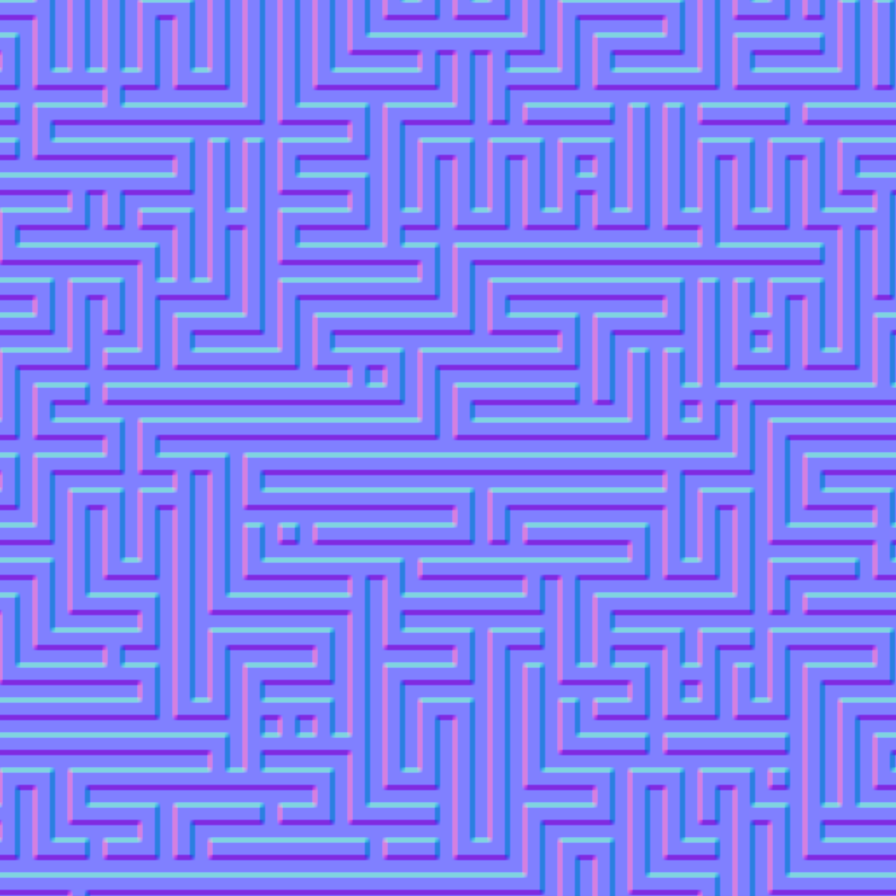
Give the GLSL for this texture map, as a WebGL 1 fragment shader.

```glsl
precision highp float;
// Normal map of a raised winding maze with bevelled edges.

uniform vec2 u_resolution;

const float CELLS = 51.2;          // strips and gaps across the canvas
const float EAST_SHARE = 0.58;     // share of sideways links, sets direction bias
const float FLIP_SHARE = 0.055;    // links toggled to make dead ends and forks
const float BEVEL_CORE = 0.07;     // half width of the full slope, in cells
const float BEVEL_EDGE = 0.22;     // half width where the slope ends, in cells
const float BEVEL_SLOPE = 0.88;    // steepness of the bevel
const int RUN_LIMIT = 9;           // longest run searched for its branch

float hash(vec2 p, float salt) {
  vec3 q = fract(vec3(p.xyx + salt * 17.3) * vec3(0.1031, 0.1030, 0.0973));
  q += dot(q, q.yzx + 33.33);
  return fract((q.x + q.y) * q.z);
}

// Coarse spanning tree: rows split into runs, each with one branch down.
bool treeEast(vec2 c) {
  return hash(c, 1.0) < EAST_SHARE;
}

bool treeDown(vec2 c) {
  float own = hash(c, 2.0);
  for (int i = 1; i <= RUN_LIMIT; i++) {
    vec2 right = c + vec2(float(i), 0.0);
    if (!treeEast(right - vec2(1.0, 0.0))) break;
    if (hash(right, 2.0) > own) return false;
  }
  for (int i = 1; i <= RUN_LIMIT; i++) {
    vec2 left = c - vec2(float(i), 0.0);
    if (!treeEast(left)) break;
    if (hash(left, 2.0) > own) return false;
  }
  return true;
}

// The maze path winds around the tree, two path nodes per tree node and axis.
bool pathEast(vec2 n) {
  vec2 c = floor(n * 0.5);
  vec2 odd = n - 2.0 * c;
  bool open = odd.x > 0.5 ? treeEast(c) : !treeDown(c + vec2(0.0, odd.y - 1.0));
  return open != (hash(n, 3.0) < FLIP_SHARE);
}

bool pathDown(vec2 n) {
  vec2 c = floor(n * 0.5);
  vec2 odd = n - 2.0 * c;
  bool open = odd.y > 0.5 ? treeDown(c) : !treeEast(c + vec2(odd.x - 1.0, 0.0));
  return open != (hash(n, 4.0) < FLIP_SHARE);
}

// Even cells are path nodes, odd cells are gaps, mixed cells are links.
float height(vec2 cell) {
  vec2 node = floor(cell * 0.5);
  vec2 odd = cell - 2.0 * node;
  bool raised = odd.x + odd.y < 0.5;
  if (odd.x > odd.y) raised = pathEast(node);
  if (odd.y > odd.x) raised = pathDown(node);
  return raised ? 1.0 : 0.0;
}

void main() {
  vec2 uv = gl_FragCoord.xy / u_resolution.y;
  vec2 p = vec2(uv.x, 1.0 - uv.y) * CELLS;   // y runs downward

  // Four cells around the nearest grid corner.
  vec2 corner = floor(p + 0.5);
  vec2 d = p - corner;
  float a = height(corner - 1.0);
  float b = height(corner - vec2(0.0, 1.0));
  float c = height(corner - vec2(1.0, 0.0));
  float e = height(corner);

  // Slope across each edge, blended softly around corners.
  vec2 blend = smoothstep(-BEVEL_EDGE, BEVEL_EDGE, d);
  vec2 bevel = 1.0 - smoothstep(BEVEL_CORE, BEVEL_EDGE, abs(d));
  vec2 slope = bevel * vec2(mix(b - a, e - c, blend.y), mix(c - a, e - b, blend.x));

  vec3 normal = normalize(vec3(slope * BEVEL_SLOPE, 1.0));
  gl_FragColor = vec4(normal * 0.5 + 0.5, 1.0);
}
```
